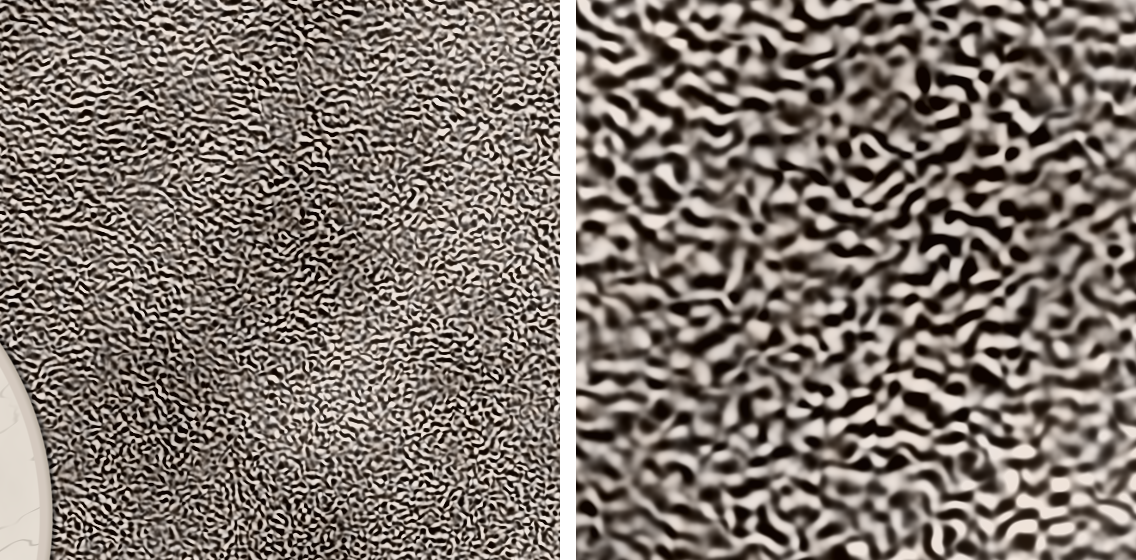
Left: the whole. Right: its middle third, enlarged.
A Shadertoy shader for this texture:

```glsl
const float TAU = 6.2831853;
const float STRIPES = 70.0;   // stripe periods across the canvas
const int KERNELS = 2;        // wave packets per cell

vec3 hash3(vec2 p) {
    vec3 q = fract(p.xyx * vec3(0.1031, 0.1030, 0.0973));
    q += dot(q, q.yxz + 33.33);
    return fract((q.xxy + q.yzz) * q.zyx);
}

float valueNoise(vec2 p) {
    vec2 cell = floor(p), f = fract(p);
    f = f * f * (3.0 - 2.0 * f);
    float low = mix(hash3(cell).x, hash3(cell + vec2(1, 0)).x, f.x);
    float high = mix(hash3(cell + vec2(0, 1)).x, hash3(cell + vec2(1, 1)).x, f.x);
    return mix(low, high, f.y);
}

float fbm(vec2 p) {
    float sum = 0.0, gain = 0.5;
    for (int i = 0; i < 4; i++) {
        sum += gain * valueNoise(p);
        p = mat2(1.6, 1.2, -1.2, 1.6) * p + 7.3;
        gain *= 0.5;
    }
    return sum / 0.9375;
}

// Sum of short wave packets; their directions fan out around the given lean
float labyrinth(vec2 p, float lean, float spread, float frequency) {
    vec2 home = floor(p);
    float sum = 0.0;
    for (int y = -2; y <= 2; y++)
    for (int x = -2; x <= 2; x++)
    for (int k = 0; k < KERNELS; k++) {
        vec2 cell = home + vec2(x, y);
        vec3 place = hash3(cell + 131.0 * float(k) + 17.0);
        vec3 wave = hash3(cell + 71.0 * float(k) + 419.0);
        vec2 d = p - cell - place.xy;
        float window = max(0.0, 1.0 - dot(d, d) / 3.4);
        float angle = 0.25 * TAU + lean + spread * (wave.x + wave.y - 1.0);
        float pitch = frequency * mix(0.72, 1.25, wave.z);
        float phase = pitch * dot(d, vec2(cos(angle), sin(angle))) + place.z;
        sum += window * window * window * cos(TAU * phase);
    }
    return sum / sqrt(0.76 * float(KERNELS));
}

// Warm grey ramp from near black to pale beige
vec3 warmGrey(float tone) {
    return clamp(vec3(tone, tone - 0.04, tone - 0.07), 0.0, 1.0);
}

vec3 carpet(vec2 uv) {
    float lean = 1.3 * (fbm(uv * 4.0 + 3.0) - 0.5) - 0.12;
    float spread = mix(1.15, 1.8, smoothstep(0.2, 1.4, uv.x + 1.0 - uv.y));
    float frequency = mix(1.07, 0.94, uv.y);

    // Ragged yarn: the stripes wobble and break up at the scale of a tuft
    vec2 p = uv * STRIPES;
    vec2 wobble = vec2(valueNoise(p * 1.3 + 60.0), valueNoise(p * 1.3 + 95.0)) - 0.5;
    float weave = labyrinth(p + 0.4 * wobble, lean, spread, frequency);
    float fibre = valueNoise(p * 2.3 + 30.0) + valueNoise(p * 3.4 + 50.0) - 1.0;
    weave += 0.55 * fibre;

    // Worn patches soften the contrast; broad shading lightens the right side
    float wear = smoothstep(0.38, 0.72, fbm(uv * 16.0 + 40.0));
    float shade = 0.34 * (fbm(uv * 3.5 + 9.0) - 0.5) + 0.1 * (uv.x - 0.5);
    float tone = 0.475 + shade + 0.46 * tanh(mix(1.08, 0.6, wear) * weave);

    float tint = 0.03 * (fbm(uv * 45.0 + 80.0) - 0.5);
    return warmGrey(clamp(tone, 0.05, 0.93)) + vec3(tint, 0.0, -tint);
}

vec3 marble(vec2 uv, float depth, float blur) {
    float cloud = fbm(uv * vec2(12.0, 8.0) + 5.0);
    float ridge = abs(fbm(vec2(uv.x - 1.3 * uv.y, uv.y) * 9.0 + 21.0) - 0.5);
    float vein = 1.0 - smoothstep(0.0, 0.03, ridge);
    vec3 face = vec3(0.89, 0.86, 0.82) + 0.05 * (cloud - 0.5);
    face -= 0.13 * vein * smoothstep(0.35, 0.65, cloud);
    vec3 rim = mix(vec3(0.73, 0.69, 0.64), vec3(0.83, 0.79, 0.75),
                   smoothstep(0.0, 0.012, depth));
    return mix(rim, face, smoothstep(-blur, blur, depth - 0.023));
}

void mainImage(out vec4 fragColor, in vec2 fragCoord) {
    vec2 uv = fragCoord / iResolution.y;
    float blur = 1.0 / iResolution.y;

    // Round table top reaching in from the lower left
    float table = length(uv - vec2(-0.465, 0.078)) - 0.559;
    vec3 color = carpet(uv);
    color *= mix(0.45, 1.0, smoothstep(0.0, 0.012, table));
    color = mix(marble(uv, -table, blur), color, smoothstep(-blur, blur, table));

    fragColor = vec4(color, 1.0);
}
```
